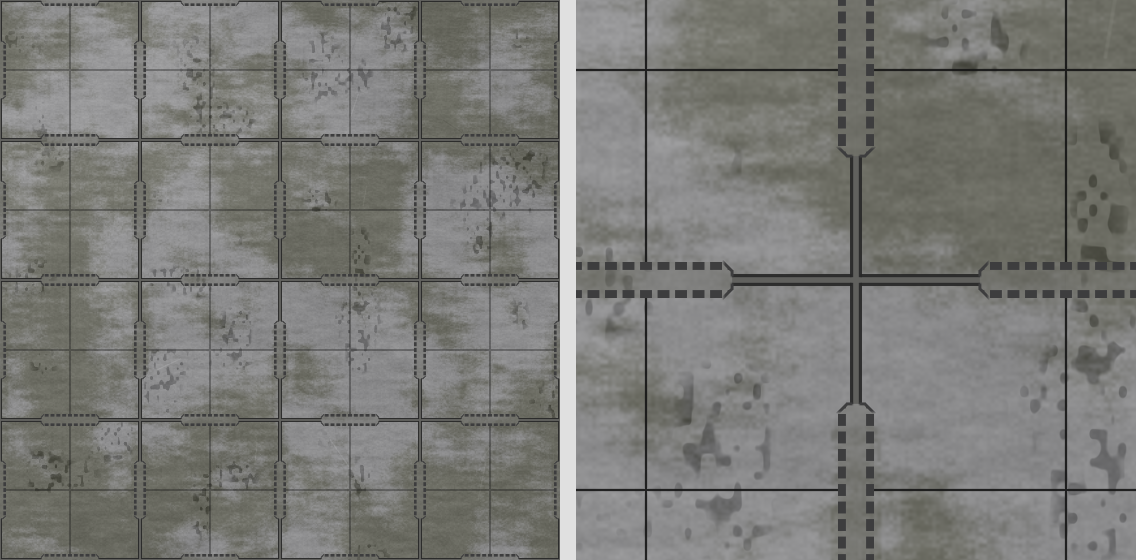
Left: the whole. Right: its middle third, enlarged.
Write a Shadertoy shader that draws this texture.

```glsl
// Worn concrete floor plates, four by four, joined by double seams with dashed clamps.

// Lengths below are in plate widths
const float PLATES = 4.0;
const float SEAM_OFFSET = 0.0105;
const float SEAM_HALF = 0.0038;
const float MIDLINE_HALF = 0.0027;
const vec2 CLAMP_HALF = vec2(0.205, 0.043);
const float CLAMP_CHAMFER = 0.022;
const float DASH_ROW = 0.0335;
const float DASH_HALF = 0.0095;
const float DASH_PERIOD = 0.0417;
const float DASH_FILL = 0.68;
const float RIM_WIDTH = 0.065;
const int SCRATCHES = 24;

const vec3 MOSS = vec3(0.425, 0.427, 0.390);
const vec3 STEEL = vec3(0.550, 0.550, 0.555);
const vec3 CLAMP_FILL = vec3(0.440, 0.440, 0.420);
const vec3 SEAM_CORE = vec3(0.380, 0.380, 0.370);
const vec3 SEAM_DARK = vec3(0.150, 0.150, 0.150);
const vec3 DASH_DARK = vec3(0.240, 0.240, 0.245);
const vec3 MIDLINE_DARK = vec3(0.080);

float hash(vec2 p) {
    return fract(sin(dot(p, vec2(127.1, 311.7))) * 43758.5453);
}

float noise(vec2 p) {
    vec2 i = floor(p), f = fract(p);
    f = f * f * (3.0 - 2.0 * f);
    return mix(mix(hash(i), hash(i + vec2(1, 0)), f.x),
               mix(hash(i + vec2(0, 1)), hash(i + vec2(1, 1)), f.x), f.y);
}

float fbm(vec2 p) {
    float sum = 0.0, amp = 0.5;
    for (int i = 0; i < 6; i++) {
        sum += amp * noise(p);
        p = mat2(1.6, 1.2, -1.2, 1.6) * p + 7.3;
        amp *= 0.55;
    }
    return sum / 1.08;
}

// Box-filtered coverage of a strip centred on zero
float strip(float d, float halfWidth, float aa) {
    return clamp((d + halfWidth) / aa + 0.5, 0.0, 1.0)
         - clamp((d - halfWidth) / aa + 0.5, 0.0, 1.0);
}

// Signed distance to the chamfered clamp; p = (along, across), both positive
float clampDistance(vec2 p) {
    vec2 d = p - CLAMP_HALF;
    return max(max(d.x, d.y), (d.x + d.y + CLAMP_CHAMFER) * 0.7071);
}

// Faint straight scratches scattered over the floor
float scratches(vec2 uv) {
    float sum = 0.0;
    for (int i = 0; i < SCRATCHES; i++) {
        float id = float(i);
        vec2 start = vec2(hash(vec2(id, 1.0)), hash(vec2(id, 2.0)));
        float angle = 6.2832 * hash(vec2(id, 3.0));
        vec2 dir = vec2(cos(angle), sin(angle));
        vec2 r = uv - start;
        float t = clamp(dot(r, dir), 0.0, 0.02 + 0.05 * hash(vec2(id, 4.0)));
        float line = 1.0 - smoothstep(0.0003, 0.0018, length(r - dir * t));
        sum += line * (hash(vec2(id, 5.0)) - 0.4);
    }
    return sum;
}

vec3 concrete(vec2 uv, float edge) {
    float blotch = fbm(uv * 9.0 + 3.0);
    float streak = noise(uv * vec2(28.0, 110.0));
    float grain = noise(uv * vec2(160.0, 310.0)) + noise(uv * 430.0) - 1.0;
    float tone = blotch + 0.12 * (streak - 0.5) + 0.05 * grain;
    // Grime gathers along the plate rims
    tone -= 0.05 * (1.0 - smoothstep(RIM_WIDTH - 0.01, RIM_WIDTH, edge));
    vec3 col = mix(MOSS, STEEL, smoothstep(0.36, 0.66, tone));
    // Broad light towards the upper left, and a shade of its own per panel
    float glow = exp(-7.0 * dot(uv - vec2(0.2, 0.78), uv - vec2(0.2, 0.78)));
    float panel = hash(floor(uv * PLATES * 2.0) + 5.0) - 0.5;
    col += 0.055 * glow - 0.012 + 0.025 * panel + 0.035 * grain + 0.05 * (streak - 0.5);
    // Clusters of chipped pits
    float cluster = smoothstep(0.70, 0.85, noise(uv * 14.0 + 31.0));
    float pit = smoothstep(0.60, 0.78, noise(uv * vec2(170.0, 120.0)));
    return col - 0.13 * cluster * pit + 0.07 * scratches(uv);
}

// Seam along one axis; joint = distance to the crossing seam
void drawSeam(inout vec3 col, float along, float across, float aa) {
    float joint = 0.5 - abs(along);
    float d = clampDistance(vec2(abs(along), across));
    float inside = clamp(0.5 - d / aa, 0.0, 1.0);
    float open = (1.0 - inside) * (1.0 - strip(joint, SEAM_OFFSET - SEAM_HALF, aa));
    col = mix(col, SEAM_CORE, strip(across, SEAM_OFFSET, aa) * (1.0 - inside));
    col = mix(col, SEAM_DARK, strip(across - SEAM_OFFSET, SEAM_HALF, aa) * open * 0.9);
    // Clamp body, end caps and the two dashed rows
    col = mix(col, CLAMP_FILL, inside * 0.45);
    float cap = smoothstep(0.18, 0.19, abs(along)) * smoothstep(0.004, 0.012, across);
    col = mix(col, DASH_DARK, strip(d, 0.0035, aa) * cap);
    float phase = (fract(along / DASH_PERIOD + 0.5) - 0.5) * DASH_PERIOD;
    float dash = strip(phase, 0.5 * DASH_FILL * DASH_PERIOD, aa) * inside;
    col = mix(col, DASH_DARK, dash * strip(across - DASH_ROW, DASH_HALF, aa));
}

void mainImage(out vec4 fragColor, in vec2 fragCoord) {
    vec2 uv = fragCoord / iResolution.xy;
    float aa = PLATES / iResolution.y;
    vec2 q = fract(uv * PLATES) - 0.5;
    vec2 across = 0.5 - abs(q);
    vec3 col = concrete(uv, min(across.x, across.y));
    // Hairline cross that stops at the clamps
    vec2 hair = vec2(strip(q.x, MIDLINE_HALF, aa), strip(q.y, MIDLINE_HALF, aa))
              * smoothstep(CLAMP_HALF.y - aa, CLAMP_HALF.y, across.yx);
    col = mix(col, MIDLINE_DARK, max(hair.x, hair.y) * 0.9);
    drawSeam(col, q.x, across.y, aa);
    drawSeam(col, q.y, across.x, aa);
    fragColor = vec4(clamp(col, 0.0, 1.0), 1.0);
}
```
